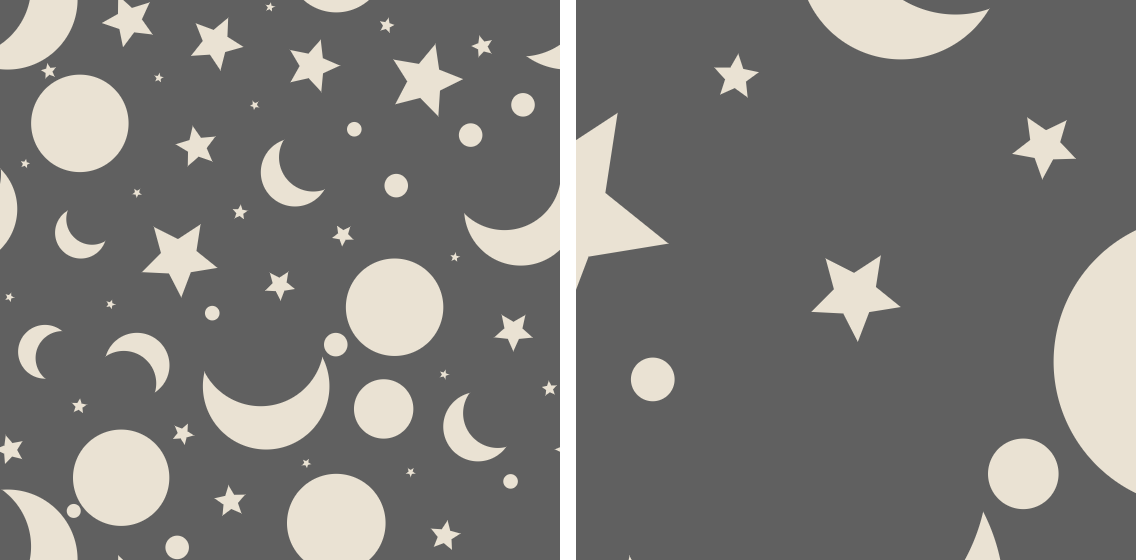
Left: the whole. Right: its middle third, enlarged.
Give the GLSL for this pattern, as a WebGL 2 fragment shader.

```glsl
#version 300 es
precision highp float;

// Night-sky print: cream discs, crescents and five-pointed stars on flat grey.
// Large shapes sit on a jittered, wrapping lattice; medium and small ones fill
// the gaps between the rims of lattice neighbours, so nothing overlaps.

uniform vec2 u_resolution;
out vec4 fragColor;

const vec3 SKY = vec3(0.377, 0.377, 0.377);
const vec3 CREAM = vec3(0.916, 0.888, 0.828);

const float TAU = 6.2831853;
const float STAR_INNER = 0.47;       // notch radius relative to tip radius
const float CRESCENT_SHIFT = 0.69;   // offset of the cutting circle, in radii
const float LARGE_JITTER = 0.032;
const float GAP_JITTER = 0.018;
const float GAP_FILL = 0.32;         // largest filler radius relative to its gap

const float DISC = 0.0;
const float CRESCENT = 1.0;
const float STAR = 2.0;

// Each shape is (kind, radius).
const int COUNT = 13;
const vec2 LARGE[COUNT] = vec2[COUNT](
    vec2(CRESCENT, 0.125), vec2(CRESCENT, 0.048), vec2(DISC, 0.087),
    vec2(DISC, 0.086), vec2(STAR, 0.071), vec2(STAR, 0.050),
    vec2(CRESCENT, 0.113), vec2(CRESCENT, 0.061), vec2(DISC, 0.088),
    vec2(DISC, 0.087), vec2(STAR, 0.068), vec2(CRESCENT, 0.062),
    vec2(CRESCENT, 0.101));
const vec2 MEDIUM[COUNT] = vec2[COUNT](
    vec2(STAR, 0.049), vec2(CRESCENT, 0.058), vec2(STAR, 0.038),
    vec2(STAR, 0.029), vec2(STAR, 0.028), vec2(STAR, 0.049),
    vec2(DISC, 0.053), vec2(DISC, 0.021), vec2(STAR, 0.028),
    vec2(STAR, 0.036), vec2(DISC, 0.021), vec2(STAR, 0.027),
    vec2(CRESCENT, 0.046));
const int SMALL_COUNT = 7;
const vec2 SMALL[SMALL_COUNT] = vec2[SMALL_COUNT](
    vec2(STAR, 0.0085), vec2(DISC, 0.013), vec2(STAR, 0.0085),
    vec2(STAR, 0.020), vec2(STAR, 0.0085), vec2(DISC, 0.021),
    vec2(STAR, 0.014));

vec2 hash2(float n) {
    return fract(sin((n + 1.0) * vec2(12.9898, 78.233)) * 4375.85);
}

// Shortest offset on the wrapping unit square.
vec2 wrapOffset(vec2 v) {
    return v - round(v);
}

vec2 latticePoint(int i) {
    vec2 base = fract(vec2(1.0, 5.0) * float(i) / float(COUNT));
    return base + (hash2(float(i)) - 0.5) * LARGE_JITTER;
}

float starDistance(vec2 p, float radius) {
    float sector = TAU / 5.0;
    float angle = mod(atan(p.y, p.x) + 0.5 * sector, sector) - 0.5 * sector;
    vec2 folded = length(p) * vec2(cos(angle), abs(sin(angle)));
    vec2 notch = STAR_INNER * vec2(cos(0.5 * sector), sin(0.5 * sector));
    vec2 normal = normalize(vec2(notch.y, 1.0 - notch.x));
    return dot(folded - vec2(radius, 0.0), normal);
}

float shapeDistance(vec2 offset, vec2 shape, float seed) {
    float radius = shape.y;
    float disc = length(offset) - radius;
    if (shape.x == DISC || disc > 0.02) return disc;
    float turn = TAU * hash2(seed + 40.0).x;
    vec2 axis = vec2(cos(turn), sin(turn));
    if (shape.x == CRESCENT) {
        return max(disc, radius - length(offset - axis * radius * CRESCENT_SHIFT));
    }
    vec2 turned = vec2(dot(offset, axis), dot(offset, vec2(-axis.y, axis.x)));
    return starDistance(turned, radius);
}

// Filler centred in the gap between the rims of lattice shapes i and j.
float gapDistance(vec2 p, int i, int j, vec2 shape, float seed) {
    vec2 start = latticePoint(i);
    vec2 span = wrapOffset(latticePoint(j) - start);
    float reach = length(span);
    float gap = reach - LARGE[i].y - LARGE[j].y;
    vec2 centre = start + span / reach * (LARGE[i].y + 0.5 * gap);
    centre += (hash2(seed) - 0.5) * min(GAP_JITTER, 0.15 * gap);
    shape.y = min(shape.y, GAP_FILL * max(gap, 0.02));
    return shapeDistance(wrapOffset(p - centre), shape, seed);
}

void main() {
    vec2 p = gl_FragCoord.xy / u_resolution;
    float d = 1.0;
    for (int i = 0; i < COUNT; i++) {
        float seed = float(i);
        d = min(d, shapeDistance(wrapOffset(p - latticePoint(i)), LARGE[i], seed));
        // Diagonal neighbours are 5 steps apart, adjacent ones 2 or 3.
        d = min(d, gapDistance(p, i, (i + 5) % COUNT, MEDIUM[i], seed + 100.0));
        for (int s = 2; s <= 3; s++) {
            vec2 small = SMALL[(i * 3 + s * 5) % SMALL_COUNT];
            d = min(d, gapDistance(p, i, (i + s) % COUNT, small, seed + 100.0 * float(s)));
        }
    }
    float coverage = clamp(0.5 - d * min(u_resolution.x, u_resolution.y), 0.0, 1.0);
    fragColor = vec4(mix(SKY, CREAM, coverage), 1.0);
}
```
